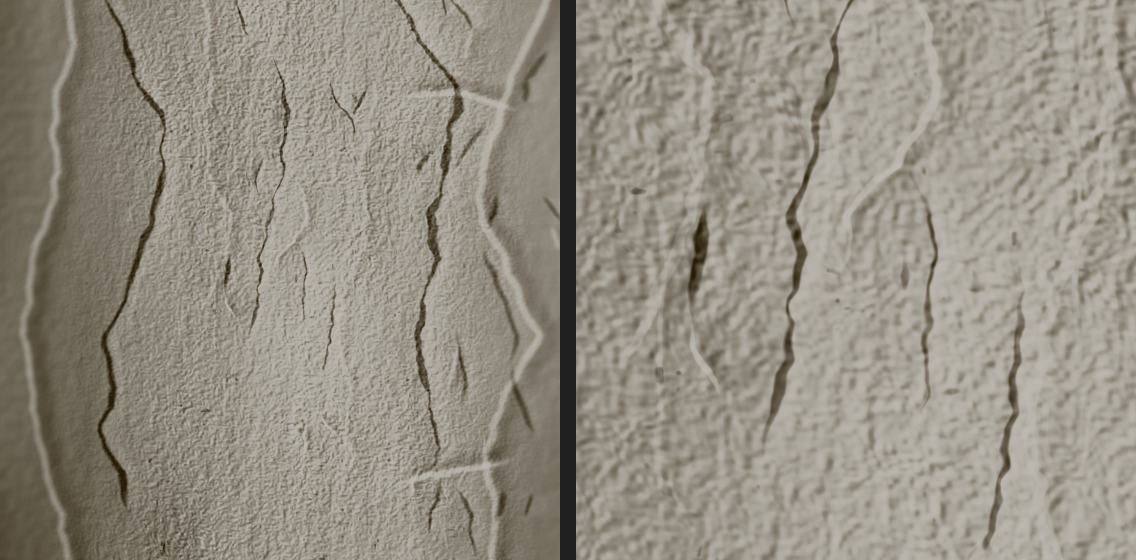
Left, the full canvas; right, a detail of the centre.
Write a Shadertoy shader that draws this texture.

```glsl
// Weathered grey-beige plaster with peeling upright cracks, raised ridges and shallow focus.

const vec3 DEEP_COLOR = vec3(0.20, 0.16, 0.08);
const vec3 LIT_COLOR = vec3(0.67, 0.65, 0.61);
const float EDGE_TONE = 0.45;       // tone in the shaded left margin
const float CENTER_TONE = 1.00;     // tone in the lit middle
const float HIGHLIGHT_KNEE = 0.92;  // tones above this are compressed
const float HIGHLIGHT_RANGE = 0.24;
const float FOCUS_X = 0.53;         // centre of the sharp zone
const float GRAIN_SCALE = 205.0;
const float GRAIN_CONTRAST = 0.56;
const float CRACK_DEPTH = 0.72;
const float RIDGE_LIGHT = 0.40;
const int LONG_CRACKS = 7;
const int CHIPS = 30;
const int CROSS_RIDGES = 2;

float hash(vec2 p) {
    vec3 q = fract(p.xyx * vec3(0.1031, 0.1030, 0.0973));
    q += dot(q, q.yzx + 33.33);
    return fract((q.x + q.y) * q.z);
}

float noise(vec2 p) {
    vec2 i = floor(p), f = fract(p);
    f = f * f * (3.0 - 2.0 * f);
    return mix(mix(hash(i), hash(i + vec2(1, 0)), f.x),
               mix(hash(i + vec2(0, 1)), hash(i + vec2(1, 1)), f.x), f.y);
}

// Piecewise straight noise, giving torn paths their angular bends
float kink(float t, float seed) {
    float i = floor(t);
    return mix(hash(vec2(i, seed)), hash(vec2(i + 1.0, seed)), fract(t)) - 0.5;
}

float path(float t, float seed, float sway) {
    t += 10.0;
    return sway * kink(t * 5.0, seed) + 0.036 * kink(t * 13.0, seed + 7.0)
         + 0.010 * kink(t * 37.0, seed + 13.0);
}

// Tone change of one upright crack (raised = 0) or pale ridge (raised = 1)
float crack(vec2 p, vec2 center, float halfLength, float width, float soft,
            float sway, float raised, float seed) {
    float inside = halfLength - abs(p.y - center.y);
    if (inside < 0.0) return 0.0;
    float slope = (path(p.y + 0.01, seed, sway) - path(p.y - 0.01, seed, sway)) / 0.02;
    float d = (p.x - center.x - path(p.y, seed, sway)) / sqrt(1.0 + slope * slope);
    float fade = smoothstep(0.0, min(0.05, halfLength * 0.6), inside);
    float uneven = mix(0.15 + 1.5 * noise(vec2(p.y * 21.0, seed)), 0.9, raised);
    float w = width * fade * uneven;
    float line = fade * (1.0 - smoothstep(max(w - soft, 0.0), w + soft, abs(d)));
    float reach = width * 1.5 + soft;
    float lip = exp(-pow((d - reach * 1.3) / reach, 2.0));
    float level = sign(d) * (1.0 - exp(-abs(d) / reach)) * exp(-abs(d) / 0.045);
    float dark = -CRACK_DEPTH * line + fade * (0.10 * lip + 0.08 * level);
    float pale = RIDGE_LIGHT * line - fade * (0.17 * lip + 0.06 * level);
    return mix(dark, pale, raised);
}

// Plaster relief: fine sand, lumps and downward trowel streaks
float surface(vec2 p) {
    return 0.65 * noise(p * GRAIN_SCALE) + 0.45 * noise(p.yx * GRAIN_SCALE * 1.5 + 9.0)
         + 0.45 * noise(p * GRAIN_SCALE * vec2(0.6, 0.42))
         + 0.50 * noise(p * vec2(85.0, 15.0) + 4.0 * noise(p * 9.0));
}

void mainImage(out vec4 fragColor, in vec2 fragCoord) {
    vec2 p = fragCoord / iResolution.xy;
    float pixel = 1.0 / iResolution.y;
    float blur = smoothstep(0.16, 0.47, abs(p.x - FOCUS_X));
    float focus = 1.0 - blur;
    float soft = max(pixel, 0.0012) + 0.0042 * blur;

    // Broad lighting
    float tone = mix(EDGE_TONE, CENTER_TONE, smoothstep(-0.06, 0.54, p.x));
    tone -= 0.27 * smoothstep(0.70, 1.04, p.x);
    tone -= 0.15 * (1.0 - smoothstep(0.0, 0.4, p.y));
    tone += 0.16 * (noise(p * vec2(7.0, 2.5) + 3.0) - 0.5);
    tone += 0.09 * (noise(p * vec2(26.0, 5.0)) - 0.5);

    // Grain lit from one side, dissolving outside the sharp zone
    vec2 light = vec2(0.0032, -0.0024);
    vec2 g = p + 0.006 * (vec2(noise(p * 40.0), noise(p * 40.0 + 20.0)) - 0.5);
    float patchy = 0.7 + 0.6 * noise(p * vec2(11.0, 5.0) + 60.0);
    tone += GRAIN_CONTRAST * patchy * (0.05 + 0.95 * focus) * (surface(g) - surface(g + light));
    tone += 0.12 * blur * (noise(p * 65.0) - noise(p * 65.0 + vec2(0.4, -0.3)));

    // Sparse small pits and shallow flake edges
    float pit = noise(g * 170.0 + 40.0) * noise(g * vec2(52.0, 34.0) + 17.0);
    tone -= 0.4 * focus * smoothstep(0.64, 0.86, pit);
    vec2 flakeScale = vec2(48.0, 17.0);
    float flake = noise(g * flakeScale + 80.0);
    float flakeLit = noise((g + light) * flakeScale + 80.0);
    tone += 0.12 * focus * (smoothstep(0.60, 0.68, flake) - smoothstep(0.60, 0.68, flakeLit));

    // Ragged edges for the torn paint
    vec2 q = p + 0.005 * focus * (vec2(noise(p * 95.0), noise(p * 95.0 + 50.0)) - 0.5);

    // Long cracks alternate with pale ridges, faint and thin in the middle
    for (int i = 0; i < LONG_CRACKS; i++) {
        float n = float(i), r = hash(vec2(n, 4.7)), s = hash(vec2(n, 19.3));
        float x = (n + 0.5 + 0.4 * (r - 0.5)) / float(LONG_CRACKS);
        float side = abs(x - 0.5) * 2.0;
        float raised = 1.0 - mod(n, 2.0);
        float halfLength = mix(0.17, 0.62, side) + 0.1 * s;
        vec2 center = vec2(x, 0.5 + 0.6 * (s - 0.5) * (1.3 - side));
        float strength = mix(1.0, 0.4 + 0.6 * side, raised);
        tone += strength * crack(q, center, halfLength, mix(0.0028, 0.0074, side), soft,
                                 mix(0.08, 0.17, side), raised, n + 31.0);
    }

    // Short chips, denser towards the right and paler where out of focus
    for (int i = 0; i < CHIPS; i++) {
        float n = float(i), r = hash(vec2(n, 61.0)), s = hash(vec2(n, 83.0));
        vec2 center = vec2(0.3 + 0.66 * sqrt(r), fract(n * 0.618 + 0.1 * s));
        float raised = step(0.8, hash(vec2(n, 97.0)));
        tone += (1.0 - 0.45 * blur) * crack(q, center, 0.025 + 0.10 * s * s,
                0.0022 + 0.0018 * r, soft, 0.12, raised, n + 71.0);
    }

    // Pale ridges running across the right side
    for (int i = 0; i < CROSS_RIDGES; i++) {
        float n = float(i), r = hash(vec2(n, 123.0));
        vec2 center = vec2(0.18 + 0.66 * n, 0.80 + 0.06 * r);
        tone += crack(q.yx, center, 0.09 + 0.08 * r, 0.0055, soft, 0.09, 1.0, n + 141.0);
    }

    // Soft highlights
    float excess = max(tone - HIGHLIGHT_KNEE, 0.0);
    tone = min(tone, HIGHLIGHT_KNEE) + HIGHLIGHT_RANGE * (1.0 - exp(-excess / HIGHLIGHT_RANGE));
    fragColor = vec4(mix(DEEP_COLOR, LIT_COLOR, max(tone, -0.1)), 1.0);
}
```
